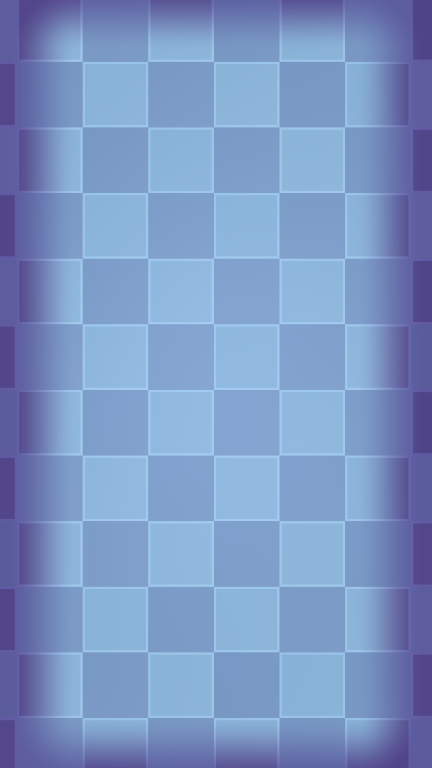
A Shadertoy shader for this pattern:

```glsl
// Blue checkerboard whose light squares carry a thin pale inset rim.
// A rounded-box distance drives a violet vignette that darkens the light
// squares most, so the contrast of the checks reverses near the border.

// Sine-free hash of a cell index, 0 to 1.
float hash(vec2 p) {
    vec3 q = fract(vec3(p.xyx) * 0.1031);
    q += dot(q, q.yzx + 33.33);
    return fract((q.x + q.y) * q.z);
}

// Signed distance to the nearest check edge: positive in light squares.
float checker(vec2 grid) {
    vec2 id = floor(grid);
    vec2 edge = 0.5 - abs(fract(grid) - 0.5);
    float parity = mod(id.x + id.y, 2.0);
    return min(edge.x, edge.y) * (1.0 - 2.0 * parity);
}

// Zero in the middle, one at the border, with rounded corners.
float vignette(vec2 centred, vec2 halfSize) {
    vec2 outside = max(abs(centred) - halfSize + vec2(0.18, 0.124), 0.0);
    return smoothstep(0.0, 0.16, length(outside));
}

void mainImage(out vec4 fragColor, in vec2 fragCoord) {
    // Canvas width is one unit.
    vec2 uv = fragCoord / iResolution.x;
    vec2 halfSize = 0.5 * iResolution.xy / iResolution.x;
    vec2 centred = uv - halfSize;

    // Checks, slightly offset so the outer squares are cropped.
    float cellSize = 0.1519;
    vec2 grid = (uv - vec2(0.0394, 0.1157)) / cellSize;
    float pixel = 1.0 / (iResolution.x * cellSize);
    float dist = checker(grid);
    float light = smoothstep(-0.5 * pixel, 0.5 * pixel, dist);
    float rim = light * (1.0 - smoothstep(-0.5 * pixel, 0.5 * pixel, dist - 0.035));

    // Soft glow from the centre, then the violet border.
    float glow = 1.0 - smoothstep(0.0, 0.85, length(centred * vec2(1.3, 1.0)));
    float shade = vignette(centred, halfSize);
    vec3 lightBlue = mix(vec3(0.54, 0.70, 0.845), vec3(0.575, 0.73, 0.88), glow);
    vec3 darkBlue = mix(vec3(0.475, 0.60, 0.77), vec3(0.52, 0.645, 0.82), glow);
    lightBlue = mix(lightBlue, vec3(0.32, 0.27, 0.54), shade);
    darkBlue = mix(darkBlue, vec3(0.36, 0.36, 0.62), shade);

    // Slight tone change from square to square, with a diagonal sheen.
    vec2 local = fract(grid) - 0.5;
    float tone = 0.012 * (hash(floor(grid) + 40.0) - 0.5);
    tone += 0.008 * (local.x - local.y) * (1.0 - shade);

    vec3 color = mix(darkBlue, lightBlue, light) + tone * vec3(1.0, 0.7, 0.5);
    color += rim * mix(vec3(0.06, 0.065, 0.06), vec3(0.06, 0.08, 0.10), shade);
    fragColor = vec4(color, 1.0);
}
```
